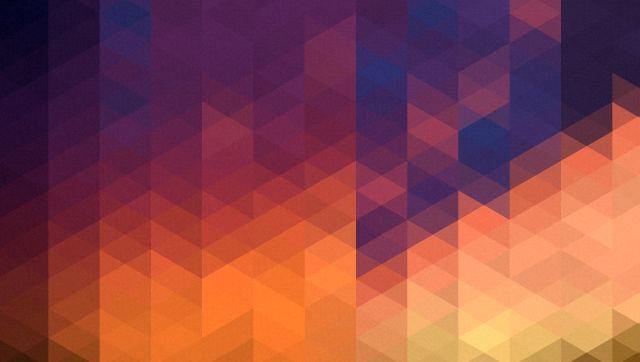
Write a Shadertoy shader that draws this background.

```glsl
const vec2 CELL = vec2(0.0801, 0.163);      // column width, triangle side
const vec2 LATTICE_ORIGIN = vec2(0.0755, 0.0665);
const float ASPECT = 1.763;
const float RIDGE_X = 0.556;                // where the sharp slope begins
const float TONE_JITTER = 0.22;
const float HEIGHT_JITTER = 0.05;
const float GLOW_RADIUS = 0.065;
const float GRAIN_CELLS = 290.0;
const float GRAIN_AMOUNT = 0.025;
const int SUBSAMPLES = 3;

const vec3 NAVY   = vec3(0.02, 0.04, 0.20);
const vec3 PLUM   = vec3(0.32, 0.13, 0.32);
const vec3 VIOLET = vec3(0.25, 0.17, 0.39);
const vec3 WINE   = vec3(0.48, 0.14, 0.25);
const vec3 RED    = vec3(0.68, 0.22, 0.20);
const vec3 ORANGE = vec3(0.99, 0.47, 0.17);
const vec3 EMBER  = vec3(0.90, 0.38, 0.27);
const vec3 PEACH  = vec3(1.00, 0.62, 0.44);
const vec3 GOLD   = vec3(1.00, 0.81, 0.47);
const vec3 BROWN  = vec3(0.43, 0.26, 0.05);
const vec3 ROSE   = vec3(0.80, 0.29, 0.33);
const vec3 BLUE   = vec3(0.08, 0.20, 0.45);
const vec3 LEFT_SHADE = vec3(0.42, 0.30, 0.60);

// Accent position and strength: positive is rose, negative is blue
const vec3 GLOWS[12] = vec3[12](
    vec3(0.675, 0.635, 0.85), vec3(0.755, 0.725, 0.75),
    vec3(0.595, 0.470, 0.85), vec3(0.505, 0.840, 0.45),
    vec3(0.355, 0.640, 0.50), vec3(0.840, 0.990, 0.70),
    vec3(0.197, 0.950, -0.85), vec3(0.595, 0.790, -0.70),
    vec3(0.755, 0.620, -0.75), vec3(0.675, 0.965, -0.60),
    vec3(0.835, 0.740, -0.30), vec3(0.197, 0.700, -0.35));

float hash(vec2 cell) {
    return fract(sin(dot(cell, vec2(127.1, 311.7))) * 43758.55);
}

// Height of the border between dusk and fire
float borderHeight(float x) {
    float gentle = 0.36 + 0.33 * x;
    float steep = 0.29 + 1.05 * (x - 0.596);
    return mix(gentle, steep, step(RIDGE_X, x));
}

vec3 duskColor(vec2 p, float above) {
    vec3 color = mix(PLUM, VIOLET, smoothstep(0.5, 0.8, p.x));
    float warmth = 1.0 - smoothstep(0.0, 0.34, above);
    color = mix(color, WINE, warmth * (1.0 - step(RIDGE_X, p.x)));
    color *= 1.0 - 0.38 * smoothstep(0.82, 0.93, p.x);
    float corner = (1.0 - smoothstep(0.0, 0.22, p.x)) * smoothstep(0.65, 1.0, p.y);
    color = mix(color, NAVY, corner);
    for (int i = 0; i < 12; i++) {
        vec2 offset = (p - GLOWS[i].xy) * vec2(ASPECT, 1.0);
        float glow = exp(-dot(offset, offset) / (GLOW_RADIUS * GLOW_RADIUS));
        vec3 tint = GLOWS[i].z > 0.0 ? ROSE : BLUE;
        color = mix(color, tint, glow * abs(GLOWS[i].z));
    }
    return color;
}

vec3 fireColor(vec2 p, float below) {
    vec3 left = mix(RED, ORANGE, smoothstep(0.03, 0.33, below));
    vec3 right = mix(EMBER, PEACH, smoothstep(0.0, 0.24, below));
    float goldLight = (1.0 - smoothstep(0.04, 0.24, p.y)) * smoothstep(0.5, 0.7, p.x);
    right = mix(right, GOLD, goldLight);
    vec3 color = mix(left, right, smoothstep(0.44, 0.68, p.x));
    float side = smoothstep(0.3, 0.48, abs(p.x - 0.5));
    float floorShade = 1.0 - smoothstep(0.0, 0.11, p.y);
    return mix(color, BROWN, floorShade * mix(0.2, 0.95, side));
}

vec3 sceneColor(vec2 p) {
    float above = p.y - borderHeight(p.x);
    float softness = mix(0.09, 0.035, step(RIDGE_X, p.x));
    float dusk = smoothstep(-softness, softness, above);
    vec3 color = mix(fireColor(p, -above), duskColor(p, above), dusk);
    return color * mix(LEFT_SHADE, vec3(1.0), smoothstep(-0.02, 0.25, p.x));
}

// One flat colour for each triangle of a lattice with upright sides
vec3 triangleLayer(vec2 uv, float shift) {
    vec2 q = (uv - LATTICE_ORIGIN) / CELL;
    q.y += shift;
    vec2 diagonal = vec2(q.y - 0.5 * q.x, q.y + 0.5 * q.x);
    vec2 cell = floor(diagonal);
    vec2 local = fract(diagonal);
    float facing = step(local.x, local.y);
    vec2 center = cell + mix(vec2(2.0, 1.0), vec2(1.0, 2.0), facing) / 3.0;
    vec2 lattice = vec2(center.y - center.x, 0.5 * (center.x + center.y) - shift);
    vec2 p = lattice * CELL + LATTICE_ORIGIN;
    float tone = hash(cell + vec2(facing * 17.0, shift * 46.0)) - 0.5;
    float lift = hash(cell + vec2(facing * 29.0 + 5.0, shift * 62.0)) - 0.5;
    p.y += lift * HEIGHT_JITTER;
    return sceneColor(p) * (1.0 + tone * TONE_JITTER);
}

void mainImage(out vec4 fragColor, in vec2 fragCoord) {
    // Average two interlocked lattices over the pixel for smooth edges
    vec3 color = vec3(0.0);
    for (int j = 0; j < SUBSAMPLES; j++) {
        for (int i = 0; i < SUBSAMPLES; i++) {
            vec2 jitter = (vec2(i, j) + 0.5) / float(SUBSAMPLES) - 0.5;
            vec2 uv = (fragCoord + jitter) / iResolution.xy;
            color += 0.5 * (triangleLayer(uv, 0.0) + triangleLayer(uv, 0.5));
        }
    }
    color /= float(SUBSAMPLES * SUBSAMPLES);

    // Fine paper grain
    vec2 grainCell = floor(fragCoord / iResolution.y * GRAIN_CELLS);
    color += GRAIN_AMOUNT * (hash(grainCell) - 0.5);
    fragColor = vec4(clamp(color, 0.0, 1.0), 1.0);
}
```
